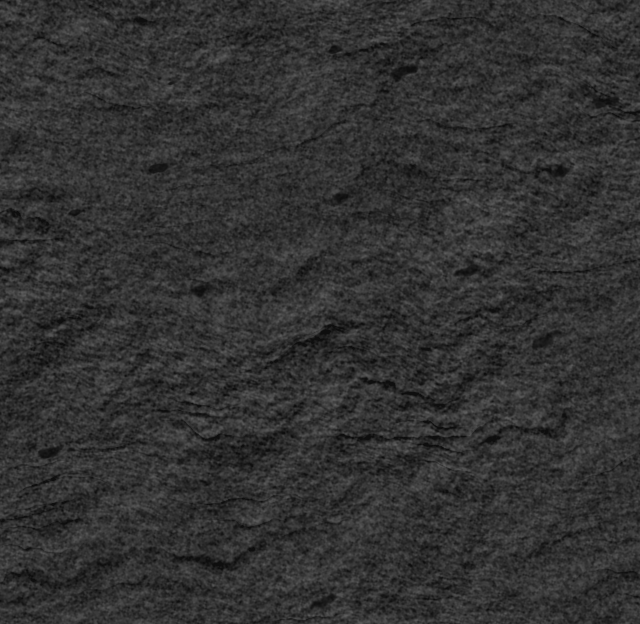
This texture is drawn by a Shadertoy shader. Its source:

```glsl
// Dark split slate: embossed noise relief lit from above, broken ledges
// with shadowed undersides, a few torn pits, and a fine mineral grain.
// All lengths are fractions of the canvas height.

const float BASE_GREY     = 0.200;
const float TONE_AMOUNT   = 0.035;  // broad light and dark patches
const float RELIEF_AMOUNT = 0.070;  // lit bumps
const float GRAIN_AMOUNT  = 0.100;  // fine speckle
const float LEDGE_SHADOW  = 0.085;
const float LEDGE_LIGHT   = 0.028;
const float PIT_DARKNESS  = 0.58;
const float PIT_CHANCE    = 0.45;
const float PIT_CELLS     = 5.0;
const float PIT_TILT      = 0.35;
const vec2  PIT_RADII     = vec2(0.024, 0.010);
const vec2  LIGHT_STEP    = vec2(-0.18, 0.38);
const vec2  BED_STRETCH   = vec2(0.65, 1.0);
const float DARKEST       = 0.055;

// Integer hash of a lattice point, 0 to 1
float hash(vec2 cell) {
    uvec2 k = uvec2(ivec2(cell)) * uvec2(1597u, 3571u);
    uint h = (k.x ^ (k.y << 9)) * 2654435u + k.y;
    h = (h ^ (h >> 15)) * 739391u;
    h = (h ^ (h >> 13)) * 977917u;
    h ^= h >> 16;
    return float(h & 65535u) / 65535.0;
}

mat2 rotation(float angle) {
    float c = cos(angle), s = sin(angle);
    return mat2(c, s, -s, c);
}

float valueNoise(vec2 p) {
    vec2 i = floor(p), f = fract(p);
    vec2 u = f * f * (3.0 - 2.0 * f);
    float low  = mix(hash(i), hash(i + vec2(1, 0)), u.x);
    float high = mix(hash(i + vec2(0, 1)), hash(i + vec2(1, 1)), u.x);
    return mix(low, high, u.y) - 0.5;
}

float cornerSlope(vec2 cell, vec2 offset) {
    float angle = 6.28318 * hash(cell);
    return dot(vec2(cos(angle), sin(angle)), offset);
}

float gradientNoise(vec2 p) {
    vec2 i = floor(p), f = fract(p);
    vec2 u = f * f * f * (f * (f * 6.0 - 15.0) + 10.0);
    vec2 x = vec2(1, 0), y = vec2(0, 1);
    float low  = mix(cornerSlope(i, f), cornerSlope(i + x, f - x), u.x);
    float high = mix(cornerSlope(i + y, f - y), cornerSlope(i + 1.0, f - 1.0), u.x);
    return mix(low, high, u.y);
}

// Bends the bedding and makes its edges jagged
vec2 warp(vec2 p) {
    float amount = 0.11, frequency = 2.3;
    vec2 bend = vec2(0);
    for (int i = 0; i < 5; i++) {
        vec2 q = p * frequency + float(i) * 17.3;
        bend += amount * vec2(0.5 * gradientNoise(q + 41.7), gradientNoise(q));
        amount *= 0.42;
        frequency *= 2.4;
    }
    return p + bend;
}

// Each octave is shaded by its height drop toward the light
float relief(vec2 p) {
    float sum = 0.0, frequency = 10.0;
    for (int i = 0; i < 5; i++) {
        vec2 q = rotation(0.12 * float(i) - 0.2) * p * BED_STRETCH * frequency + float(i) * 23.7;
        float weight = min(1.0, 0.5 + 0.22 * float(i));
        sum += weight * (gradientNoise(q) - gradientNoise(q + LIGHT_STEP));
        frequency *= 2.03;
    }
    return sum;
}

// Broken strata: shadow beneath each edge, light on its upper lip
float ledges(vec2 q) {
    float shade = 0.0;
    for (int i = 0; i < 3; i++) {
        float layer = float(i), count = 10.0 + 8.0 * layer;
        vec2 s = rotation(0.12 * layer - 0.2) * q + layer * 5.37;
        float t = fract(s.y * count);
        float broken = smoothstep(0.06, 0.40, gradientNoise(s * vec2(5.0, 9.0) + 31.0 * layer));
        float depth = mix(0.03, 0.16, broken);
        float shadow = smoothstep(0.96 - depth, 0.96, t) * (1.0 - smoothstep(0.96, 1.0, t));
        float lip = smoothstep(0.0, 0.04, t) * exp(-9.0 * t);
        shade += broken * (LEDGE_LIGHT * lip - LEDGE_SHADOW * shadow);
    }
    return shade;
}

// Scattered torn hollows, slanting up to the right
float pits(vec2 p) {
    float cover = 0.0;
    float tear = 0.9 * gradientNoise(p * 42.0) + 0.5 * gradientNoise(p * 95.0);
    vec2 home = floor(p * PIT_CELLS);
    for (int k = 0; k < 9; k++) {
        vec2 cell = home + vec2(k % 3 - 1, k / 3 - 1);
        vec2 centre = (cell + 0.15 + 0.7 * vec2(hash(cell + 71.0), hash(cell + 137.0))) / PIT_CELLS;
        float size = mix(0.45, 1.0, hash(cell + 211.0));
        vec2 d = rotation(-PIT_TILT) * (p - centre) / (PIT_RADII * size);
        float hollow = 1.0 - smoothstep(0.55, 1.15, length(d) + tear);
        cover = max(cover, hollow * step(hash(cell + 307.0), PIT_CHANCE));
    }
    return cover;
}

float grain(vec2 p) {
    return valueNoise(rotation(0.5) * p * 215.0) + valueNoise(rotation(1.1) * p * 330.0 + 9.0);
}

void mainImage(out vec4 fragColor, in vec2 fragCoord) {
    vec2 p = fragCoord / iResolution.y + 3.0;
    vec2 bedded = warp(p);
    float roughness = 1.0 + 0.9 * gradientNoise(p * 3.1 + 8.0);
    float tone = gradientNoise(p * 4.0) + 0.7 * gradientNoise(bedded * vec2(11.0, 17.0));

    float grey = BASE_GREY + TONE_AMOUNT * tone;
    grey += RELIEF_AMOUNT * roughness * relief(mix(p, bedded, 0.5));
    grey += roughness * ledges(bedded);
    grey += GRAIN_AMOUNT * grain(p);
    grey *= 1.0 - PIT_DARKNESS * pits(p);
    fragColor = vec4(vec3(max(grey, DARKEST)), 1.0);
}
```
